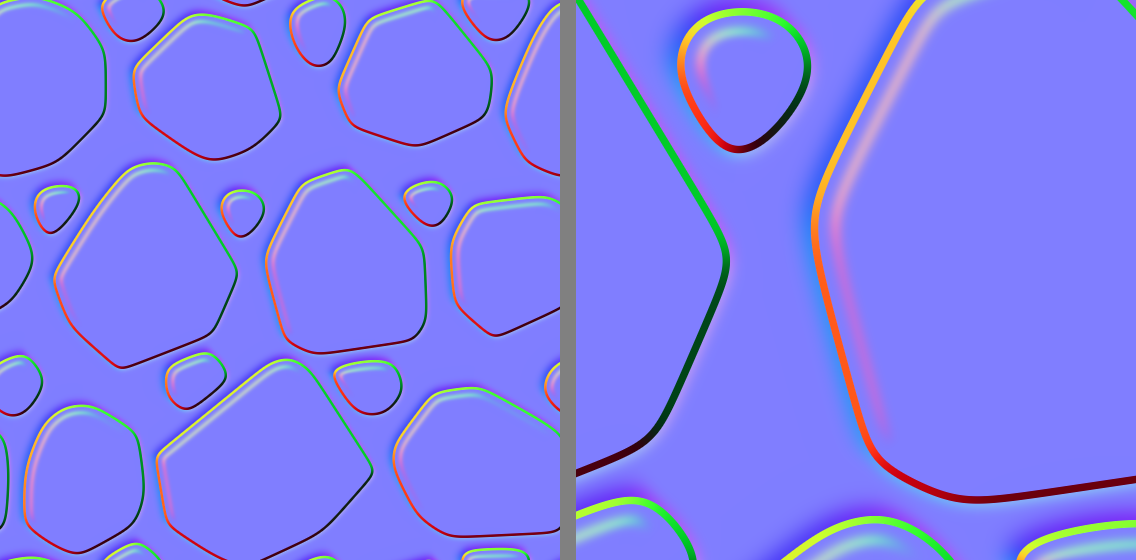
Left: the whole. Right: its middle third, enlarged.
Give the GLSL for this texture map, as a WebGL 1 fragment shader.

```glsl
precision highp float;
// Tangent-space normal map of flat paving stones with small pebbles between them.
// Stones are smooth intersections of random half planes, kept apart by separating
// lines; each rim adds a steep edge line, an outer groove and an inner bevel.
uniform vec2 u_resolution;

#define CELLS 3.0          // big stones per side; the pattern tiles
#define SEED 4.0
#define STONE_SIZE vec2(0.34, 0.59)   // radius range, in cells
#define PEBBLE_SIZE vec2(0.155, 0.20)
#define JITTER 0.26        // scatter of the stone centres, in cells
#define GAP 0.033          // half the least joint width, in cells
#define SHARPNESS 75.0     // corner sharpness
#define LINE_WIDTH 0.0044  // widths below are in canvas units
#define GROOVE_WIDTH 0.011
#define BEVEL_DEPTH 0.0125
#define BEVEL_WIDTH 0.0048

const float TAU = 6.2831853;
const int SIDES = 8;
const vec3 FLAT_NORMAL = vec3(0.5, 0.495, 1.0);
const vec2 LIT_SIDE = vec2(-0.7071, 0.7071);

vec2 hash2(vec2 p) {
    vec3 q = fract(p.xyx * vec3(0.1031, 0.1030, 0.0973));
    q += dot(q, q.yzx + 33.33);
    return fract((q.xx + q.yz) * q.zy);
}

// Hash key of a cell in the sheared lattice, repeating over the canvas.
vec2 cellKey(vec2 cell, float kind) {
    float wrap = floor((cell.y + 0.5) / CELLS);
    vec2 tile = floor(mod(vec2(cell.x + wrap, cell.y) + 0.5, CELLS));
    return tile * 7.0 + kind * 41.0 + SEED * 13.0;
}

// Centre (xy) and radius (z); kind 0 is a stone, kind 1 a pebble in the joint.
vec3 stoneSite(vec2 cell, float kind) {
    vec2 key = cellKey(cell, kind);
    vec2 center = cell + vec2(0.5 + cell.y / CELLS, 0.5);
    center += kind * vec2(0.5, 0.389);
    center += (hash2(key) - 0.5) * JITTER * (1.0 - 0.5 * kind);
    vec2 size = mix(STONE_SIZE, PEBBLE_SIZE, kind);
    return vec3(center, mix(size.x, size.y, hash2(key + 3.7).x));
}

// Adds one half plane to an exponential smooth maximum and its gradient.
void addPlane(inout vec3 sum, vec2 p, vec2 n, float offset, float k) {
    float w = exp(clamp(k * (dot(p, n) - offset), -60.0, 60.0));
    sum += w * vec3(n, 1.0);
}

// Outward normal (xy) and signed distance in cells (z) of one stone.
vec3 stoneShape(vec2 p, vec2 cell, float kind, vec3 site) {
    vec2 key = cellKey(cell, kind);
    vec2 local = p - site.xy;
    float k = SHARPNESS * sqrt(site.z);
    float axis = hash2(key + 9.1).y * TAU;
    vec3 sum = vec3(0.0);

    // Random polygon, slightly elongated.
    for (int i = 0; i < SIDES; i++) {
        vec2 rnd = hash2(key + 1.9 * float(i) + 20.0);
        float angle = (float(i) + 0.6 * rnd.x) * TAU / float(SIDES);
        float stretch = 1.0 + 0.13 * cos(2.0 * (angle - axis));
        float offset = site.z * stretch * mix(0.92, 1.06, rnd.y);
        addPlane(sum, local, vec2(cos(angle), sin(angle)), offset, k);
    }
    // Separating lines towards all neighbours.
    for (int y = -1; y <= 1; y++)
    for (int x = -1; x <= 1; x++)
    for (int other = 0; other < 2; other++) {
        vec3 next = stoneSite(cell + vec2(float(x), float(y)), float(other));
        vec2 to = next.xy - site.xy;
        float span = length(to);
        if (span < 0.01) continue;
        addPlane(sum, local, to / span, span * site.z / (site.z + next.z) - GAP, k);
    }
    vec2 gradient = sum.xy / sum.z;
    float slope = max(length(gradient), 0.1);
    return vec3(gradient / slope, log(sum.z) / (k * slope));
}

float bell(float x) { return exp(-x * x); }

void main() {
    vec2 p = gl_FragCoord.xy / u_resolution * CELLS;
    float pixel = 1.0 / min(u_resolution.x, u_resolution.y);
    vec3 relief = FLAT_NORMAL;
    vec3 lineColor = vec3(0.0);
    float lineMask = 0.0;

    for (int y = -1; y <= 1; y++)
    for (int x = -1; x <= 1; x++)
    for (int kind = 0; kind < 2; kind++) {
        float row = floor(p.y) + float(y);
        vec2 cell = vec2(floor(p.x - row / CELLS) + float(x), row);
        vec3 site = stoneSite(cell, float(kind));
        if (distance(p, site.xy) > 1.5 * site.z + 0.08) continue;

        vec3 shape = stoneShape(p, cell, float(kind), site);
        float d = shape.z / CELLS;
        vec2 tilt = shape.xy * vec2(-1.0, 1.0);
        float lit = smoothstep(0.0, 0.9, dot(shape.xy, LIT_SIDE));

        // Soft groove outside, pale bevel inside the lit rim.
        float groove = step(0.0, d) * bell(d / (GROOVE_WIDTH * mix(0.55, 1.0, lit)));
        float bevel = lit * bell((d + BEVEL_DEPTH) / BEVEL_WIDTH);
        relief.xy += tilt * (0.33 * bevel - mix(0.22, 0.31, lit) * groove);
        relief.z -= 0.16 * bevel + 0.03 * groove;

        // Steep edge line.
        float mask = clamp((0.5 * LINE_WIDTH - abs(d)) / pixel + 0.5, 0.0, 1.0);
        if (mask > lineMask) {
            lineMask = mask;
            lineColor = vec3(0.5 + 0.58 * tilt, 0.12 + 0.07 * tilt.y);
        }
    }
    gl_FragColor = vec4(clamp(mix(relief, lineColor, lineMask), 0.0, 1.0), 1.0);
}
```
